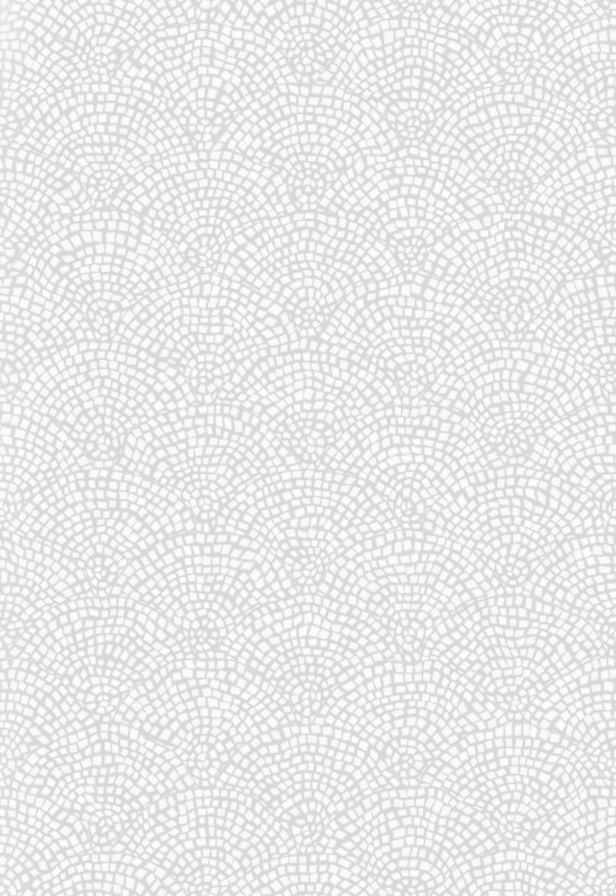
Write a WebGL 1 fragment shader that draws this pattern.

```glsl
precision highp float;

// Pale mosaic of overlapping fans: each fan is a disc of concentric rings,
// and each ring is cut into small, irregular, rounded stones set in grey grout.
// Lower fans lie in front of higher ones; alternate rows shift by half a fan.

uniform vec2 u_resolution;

const float TAU = 6.2831853;
const float FANS_ACROSS = 3.0;
const float ROW_STEP = 0.6234;            // in fan radii
const vec2 FIRST_FAN = vec2(1.0, 3.17);   // centre of row zero
const float RINGS = 11.0;
const float RING_GROWTH = 0.93;           // below 1: rings widen outward
const float GROUT = 0.026;
const vec3 GROUT_COLOR = vec3(0.846);
const vec3 STONE_COLOR = vec3(0.980);

float hash(vec2 p) {
  vec3 q = fract(vec3(p.xyx) * vec3(0.1031, 0.1030, 0.0973));
  q += dot(q, q.yzx + 33.33);
  return fract((q.x + q.y) * q.z);
}

float noise(vec2 p) {
  vec2 i = floor(p);
  vec2 f = fract(p);
  f = f * f * (3.0 - 2.0 * f);
  float low = mix(hash(i), hash(i + vec2(1.0, 0.0)), f.x);
  float high = mix(hash(i + vec2(0.0, 1.0)), hash(i + 1.0), f.x);
  return mix(low, high, f.y);
}

float roundedBox(vec2 p, vec2 halfSize, float radius) {
  vec2 q = abs(p) - halfSize + radius;
  return length(max(q, 0.0)) + min(max(q.x, q.y), 0.0) - radius;
}

// Rounded intersection, which also removes thin slivers.
float smoothMax(float a, float b, float width) {
  float h = max(width - abs(a - b), 0.0) / width;
  return max(a, b) + h * h * width * 0.25;
}

mat2 rotation(float angle) {
  float c = cos(angle);
  float s = sin(angle);
  return mat2(c, s, -s, c);
}

float ringRadius(float ring) {
  return pow(ring / RINGS, 1.0 / RING_GROWTH);
}

// Nearest fan centre in a row.
vec2 fanCenter(vec2 p, float row) {
  float shift = FIRST_FAN.x + mod(row, 2.0);
  float x = floor((p.x - shift) * 0.5 + 0.5) * 2.0 + shift;
  return vec2(x, FIRST_FAN.y + row * ROW_STEP);
}

// Distance to the stone around v, and a random value for that stone.
vec2 stoneInFan(vec2 v, float fanSeed) {
  float r = length(v);
  float ring = floor(pow(r, RING_GROWTH) * RINGS);
  float inner = ringRadius(ring);
  float outer = ringRadius(ring + 1.0);
  float middle = 0.5 * (inner + outer);
  float pitch = outer - inner;

  // Divide the ring into a whole number of stones.
  float ringSeed = hash(vec2(ring + 3.0, fanSeed));
  float count = max(3.0, floor(TAU * middle / (pitch * mix(0.90, 1.12, ringSeed))));
  float turn = atan(v.x, v.y) / TAU * count + ringSeed * 7.0;
  float cell = mod(floor(turn), count);
  vec2 seed = vec2(cell + ring * 61.0, fanSeed);

  // Place, tilt and size one stone.
  float arc = TAU * middle / count;
  vec2 local = vec2((fract(turn) - 0.5) * arc, r - middle);
  vec2 jitter = vec2(hash(seed + 11.3), hash(seed + 23.7)) - 0.5;
  local = rotation((hash(seed + 5.1) - 0.5) * 0.6) * (local - jitter * 0.016);
  vec2 variation = vec2(hash(seed + 37.9), hash(seed + 51.5)) * 0.012 - 0.006;
  vec2 halfSize = max(0.5 * (vec2(arc, pitch) - GROUT) + variation, 0.020);
  return vec2(roundedBox(local, halfSize, 0.014), hash(seed + 71.1));
}

// The first disc found from below covers the others.
vec2 fanMosaic(vec2 p) {
  float startRow = ceil((p.y - 1.1 - FIRST_FAN.y) / ROW_STEP);
  float cut = -1.0;
  vec2 stone = vec2(1.0, 0.0);
  for (int i = 0; i < 6; i++) {
    float row = startRow + float(i);
    vec2 center = fanCenter(p, row);
    vec2 v = p - center;
    float edge = length(v) - 1.0;
    if (edge < 0.0) {
      stone = stoneInFan(v, row * 3.7 + center.x * 17.0 + 90.0);
      break;
    }
    cut = max(cut, GROUT * 0.25 - edge);
  }
  return vec2(smoothMax(stone.x, cut, 0.02), stone.y);
}

void main() {
  vec2 uv = gl_FragCoord.xy / u_resolution;
  float scale = 2.0 * FANS_ACROSS / u_resolution.x;
  vec2 p = gl_FragCoord.xy * scale;

  // Hand-laid wobble of the rings.
  vec2 wobble = vec2(noise(p * 4.0 + 20.0), noise(p * 4.0 + 70.0)) - 0.5;
  vec2 stone = fanMosaic(p + wobble * 0.08);
  float softness = max(scale * 0.8, 0.015);
  float coverage = 1.0 - smoothstep(-softness, softness, stone.x);

  // Grout fades slightly toward the left edge, most near the top.
  float fade = 1.0 - smoothstep(0.0, 0.08, uv.x);
  fade *= mix(0.10, 0.40, smoothstep(0.85, 1.0, uv.y));
  vec3 grout = mix(GROUT_COLOR, STONE_COLOR, fade);
  vec3 stoneTone = STONE_COLOR + (stone.y - 0.5) * 0.012;
  gl_FragColor = vec4(mix(grout, stoneTone, coverage), 1.0);
}
```
